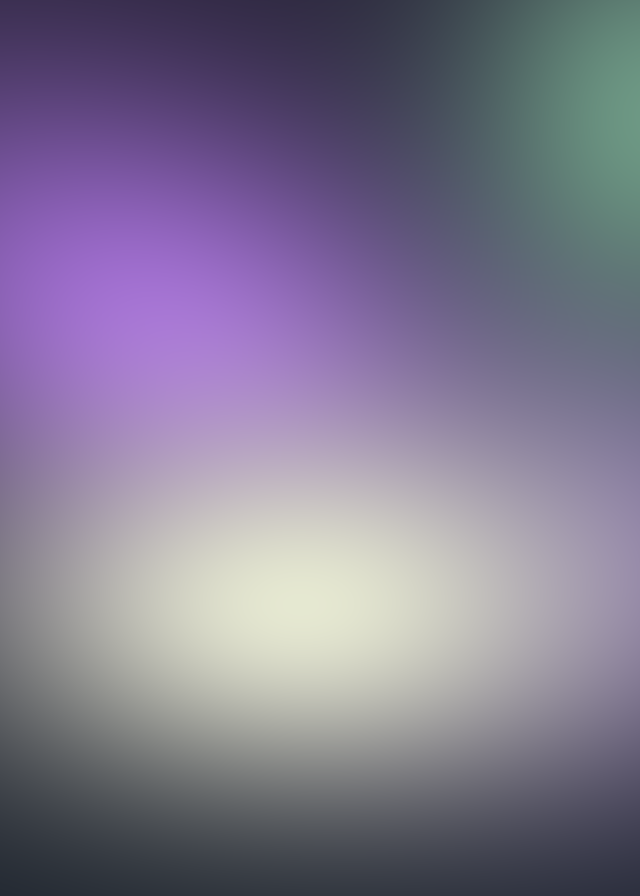
Write a WebGL 1 fragment shader that draws this background.

```glsl
precision highp float;
// Soft blurred backdrop: violet, lilac, green and cream glows over dark navy.
// Each glow is an elliptical Gaussian, blended over the layers beneath it
// in canvas-relative coordinates; the violet one is sheared along a diagonal.

#define NAVY_LOW  vec3(0.11, 0.135, 0.175)
#define NAVY_HIGH vec3(0.14, 0.13, 0.20)
#define VIOLET    vec3(0.64, 0.43, 0.84)
#define LILAC     vec3(0.46, 0.38, 0.60)
#define GREEN     vec3(0.43, 0.60, 0.52)
#define CREAM     vec3(0.90, 0.91, 0.82)
#define VIOLET_SHEAR 0.18

uniform vec2 u_resolution;

// Gaussian falloff: 1 at the centre, 1/e at the given radii
float glow(vec2 offset, vec2 radii) {
    vec2 q = offset / radii;
    return exp(-dot(q, q));
}

void main() {
    vec2 uv = gl_FragCoord.xy / u_resolution;
    vec3 color = mix(NAVY_LOW, NAVY_HIGH, uv.y);

    // Violet diagonal glow, upper left
    vec2 violetOffset = uv - vec2(0.26, 0.63);
    violetOffset.y += VIOLET_SHEAR * violetOffset.x;
    color = mix(color, VIOLET, glow(violetOffset, vec2(0.55, 0.27)));

    // Side glows along the right edge
    color = mix(color, LILAC, glow(uv - vec2(1.0, 0.40), vec2(0.40, 0.27)));
    color = mix(color, GREEN, glow(uv - vec2(1.03, 0.87), vec2(0.32, 0.26)));

    // Bright cream pool, lower centre
    color = mix(color, CREAM, glow(uv - vec2(0.47, 0.325), vec2(0.50, 0.213)));

    gl_FragColor = vec4(color, 1.0);
}
```
